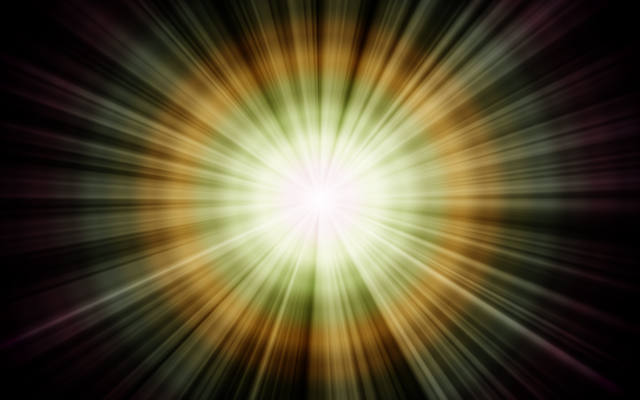
This background is drawn by a Shadertoy shader. Its source:

```glsl
// A burst of light: a white core fading through green and gold rings to black.
// Radius picks the hue from a colour ramp; layered noise over the angle bends
// its contrast into rays. Angles run counterclockwise in degrees from straight up.

const vec2 CENTRE = vec2(0.5);         // share of the canvas
const float RAMP_STEP = 0.07;          // radius between ramp colours, in heights
const float VERTICAL_SHADE = 0.75;     // extra contrast above and below the core
const float COARSE_GAIN = 0.95;
const float MEDIUM_GAIN = 0.95;
const float FINE_GAIN = 0.65;

const int RAMP_SIZE = 14;
const vec3 RAMP[RAMP_SIZE] = vec3[](
    vec3(1.0, 0.99, 1.0),   vec3(0.98, 0.95, 0.95), vec3(0.95, 0.96, 0.87),
    vec3(0.84, 0.87, 0.68), vec3(0.69, 0.70, 0.44), vec3(0.73, 0.60, 0.29),
    vec3(0.52, 0.40, 0.17), vec3(0.29, 0.28, 0.15), vec3(0.19, 0.21, 0.145),
    vec3(0.11, 0.09, 0.075), vec3(0.08, 0.03, 0.04), vec3(0.035, 0.01, 0.02),
    vec3(0.01, 0.0, 0.005), vec3(0.0));

// Broad beams: angle, half width, strength (negative is a shadow)
const int BEAM_COUNT = 14;
const vec3 BEAMS[BEAM_COUNT] = vec3[](
    vec3(5.0, 5.0, -0.5),   vec3(16.0, 3.0, 0.5),   vec3(29.5, 5.0, -0.5),
    vec3(46.0, 6.0, 0.35),  vec3(58.0, 3.5, -0.5),  vec3(100.0, 2.0, -0.4),
    vec3(163.0, 4.0, 0.5),  vec3(174.0, 4.0, -0.6), vec3(185.0, 3.0, 0.45),
    vec3(219.0, 5.0, 0.3),  vec3(311.0, 6.0, 0.35), vec3(333.0, 4.0, 0.5),
    vec3(344.0, 3.0, -0.6), vec3(355.0, 5.0, 0.8));

float hash(float n) {
    n = fract(n * 0.1031);
    n *= n + 33.33;
    return fract(n * (n + n));
}

// Smooth noise from -0.5 to 0.5
float noise(float x) {
    float cell = floor(x);
    return mix(hash(cell), hash(cell + 1.0), smoothstep(0.0, 1.0, x - cell)) - 0.5;
}

// Noise over the angle, faded out where its cells shrink below a pixel
float rayLayer(float degrees, float cells, float seed, float arcPixels) {
    float visible = smoothstep(0.7, 2.5, arcPixels / cells);
    return visible * noise(degrees / 360.0 * cells + seed);
}

// Ray strength; not wrapped, so a crisp seam stands straight up
float rays(float degrees, float arcPixels) {
    float strength = COARSE_GAIN * rayLayer(degrees, 56.0, 17.0, arcPixels)
                   + MEDIUM_GAIN * rayLayer(degrees, 170.0, 311.0, arcPixels)
                   + FINE_GAIN * rayLayer(degrees, 480.0, 907.0, arcPixels);
    for (int i = 0; i < BEAM_COUNT; i++) {
        float offset = (degrees - BEAMS[i].x) / BEAMS[i].y;
        strength += BEAMS[i].z * exp(-offset * offset);
    }
    return strength;
}

vec3 ramp(float radius) {
    float position = min(radius / RAMP_STEP, float(RAMP_SIZE) - 1.001);
    int index = int(position);
    return mix(RAMP[index], RAMP[index + 1], smoothstep(0.0, 1.0, fract(position)));
}

void mainImage(out vec4 fragColor, in vec2 fragCoord) {
    vec2 p = (fragCoord - CENTRE * iResolution.xy) / iResolution.y;
    float pixel = 1.0 / iResolution.y;
    float radius = max(length(p), 0.0001);
    float degrees = mod(degrees(atan(-p.x, p.y + 0.000001)), 360.0);
    float arcPixels = 6.2832 * radius / pixel;

    // Rays, with the upright seam smoothed over about a pixel
    float strength = rays(degrees, arcPixels);
    if (p.y > 0.0 && abs(p.x) < pixel) {
        strength = mix(rays(0.0, arcPixels), rays(360.0, arcPixels), 0.5 + 0.5 * p.x / pixel);
    }

    // A higher exponent darkens and saturates, but leaves the core white
    float upright = pow(abs(p.y) / radius, 4.0) * smoothstep(0.05, 0.25, radius);
    float contrast = (1.0 + VERTICAL_SHADE * upright) * exp2(-strength);
    vec3 colour = pow(ramp(radius), vec3(contrast));

    fragColor = vec4(colour, 1.0);
}
```
